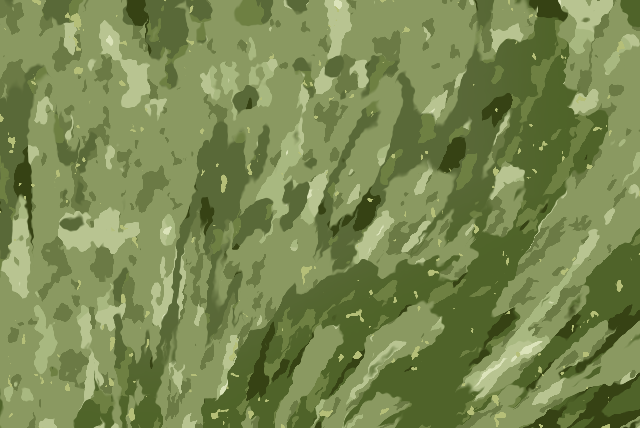
Reproduce this pattern procedurally as a WebGL 1 fragment shader.

```glsl
precision highp float;
uniform vec2 u_resolution;

float hash(vec2 cell) {
  vec3 q = fract(cell.xyx * 0.1031);
  q += dot(q, q.yzx + 33.33);
  return fract((q.x + q.y) * q.z);
}

float noise(vec2 p) {
  vec2 cell = floor(p), f = fract(p);
  f = f * f * (3.0 - 2.0 * f);
  return mix(mix(hash(cell), hash(cell + vec2(1.0, 0.0)), f.x),
             mix(hash(cell + vec2(0.0, 1.0)), hash(cell + 1.0), f.x), f.y);
}

float fbm(vec2 p) {
  float sum = 0.0, weight = 0.6;
  for (int i = 0; i < 3; i++) {
    sum += weight * noise(p);
    p = p * 2.1 + 17.3;
    weight *= 0.46;
  }
  return sum;
}

// Crisp patch wherever the field rises above the level
float patchMask(float field, float level) {
  return smoothstep(level - 0.009, level + 0.009, field);
}

void main() {
  vec2 p = gl_FragCoord.xy / u_resolution.y;

  // Ragged outlines
  p += 0.009 * (vec2(noise(p * 85.0), noise(p * 85.0 + 40.0)) - 0.5);

  // Grain stands upright at the left and top, leans over at the lower right
  vec2 grain = p;
  grain.x += 0.6 * (1.0 - p.y) * (1.0 - p.y) * smoothstep(0.2, 0.9, p.x);

  // Shaded side: right edge, lower diagonal and foot
  float side = max(max(0.6 * p.x - 0.15 - p.y, p.x - 1.2), 0.14 - p.y);
  float shade = smoothstep(-0.14, 0.14, side);

  vec3 color = vec3(0.54, 0.60, 0.38);

  // Small mid-green spots
  float spots = fbm(grain * vec2(28.0, 19.0) + 60.0);
  color = mix(color, vec3(0.42, 0.48, 0.27), patchMask(spots, 0.65));

  // Light lichen in two tones, with rare pale cores
  float lichen = fbm(grain * vec2(19.0, 11.0) + 110.0);
  float lichenLevel = 0.62 + 0.04 * shade;
  vec3 lichenColor = mix(vec3(0.66, 0.72, 0.50), vec3(0.72, 0.77, 0.57),
                         patchMask(noise(p * 9.0 + 150.0), 0.42));
  color = mix(color, lichenColor, patchMask(lichen, lichenLevel));
  color = mix(color, vec3(0.86, 0.89, 0.73), patchMask(lichen, 0.83));

  // Dark masses in the shade and tapering cracks along the grain
  float masses = fbm(grain * vec2(10.0, 6.0) + 190.0) - mix(0.72, 0.475, shade);
  float crackWidth = 0.065 * smoothstep(0.4, 0.65, fbm(p * vec2(5.0, 3.5) + 230.0));
  float cracks = crackWidth - 0.008 - abs(fbm(grain * vec2(7.5, 1.9) + 270.0) - 0.5);
  float dark = patchMask(max(masses, cracks), 0.0);
  vec3 darkColor = mix(vec3(0.35, 0.41, 0.22), vec3(0.31, 0.39, 0.16), shade);

  // Moss flecks and deep hollows inside the dark parts
  float moss = fbm(grain * vec2(22.0, 16.0) + 310.0);
  darkColor = mix(darkColor, vec3(0.43, 0.50, 0.26), patchMask(moss, 0.68));
  float corner = smoothstep(1.1, 1.5, p.x) * (1.0 - smoothstep(0.1, 0.5, p.y));
  float hollows = fbm(grain * vec2(15.0, 8.0) + 350.0);
  darkColor = mix(darkColor, vec3(0.21, 0.26, 0.08),
                  patchMask(hollows, 0.71 - 0.13 * corner));
  color = mix(color, darkColor, dark);

  // Yellowish specks, denser towards the foot
  float specks = fbm(p * vec2(38.0, 30.0) + 390.0);
  float speckLevel = 0.81 - 0.05 * (1.0 - smoothstep(0.0, 0.3, p.y));
  color = mix(color, vec3(0.71, 0.75, 0.47), patchMask(specks, speckLevel));

  gl_FragColor = vec4(color, 1.0);
}
```
